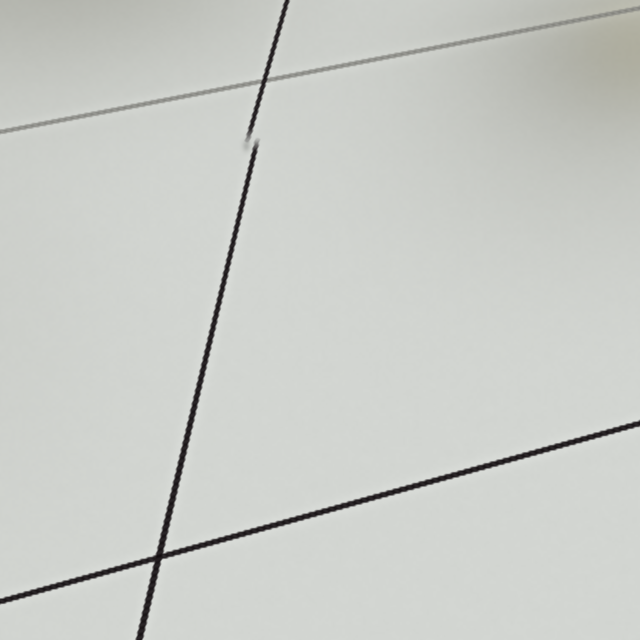
Give the GLSL for this texture, as a WebGL 2 fragment shader.

```glsl
#version 300 es
precision highp float;
// Thin twisted cords crossing a pale, softly shaded wall, one of them broken and offset.
uniform vec2 u_resolution;
out vec4 fragColor;

// Colours
const vec3 WALL = vec3(0.824, 0.836, 0.820);
const vec3 SHADE = vec3(0.60, 0.60, 0.56);
const vec3 CORD = vec3(0.10, 0.08, 0.09);
const vec3 FADED_CORD = vec3(0.53, 0.53, 0.51);

// Cord ends
const vec2 FADED_A = vec2(-0.05, 0.784), FADED_B = vec2(1.05, 0.997);
const vec2 LOW_A = vec2(-0.05, 0.046), LOW_B = vec2(1.05, 0.3525);
const vec2 LONG_A = vec2(0.2057, -0.05), LONG_B = vec2(0.4023, 0.782);
const vec2 TOP_A = vec2(0.3865, 0.780), TOP_B = vec2(0.4630, 1.05);

// Cord look
const float SOFTNESS = 0.0022;
const float TWIST_PERIOD = 0.0105;
const float TWIST_DEPTH = 0.0006;
const float HALO_WIDTH = 0.010;
const float HALO_GAIN = 0.025;
const float GRAIN = 0.010;

float hash(vec2 p) {
  return fract(sin(dot(p, vec2(127.1, 311.7))) * 43758.5453);
}

float noise(vec2 p) {
  vec2 i = floor(p), f = fract(p);
  f = f * f * (3.0 - 2.0 * f);
  return mix(mix(hash(i), hash(i + vec2(1, 0)), f.x),
             mix(hash(i + vec2(0, 1)), hash(i + vec2(1, 1)), f.x), f.y);
}

// Soft elliptical patch of shade
float blob(vec2 p, vec2 centre, vec2 radius) {
  vec2 d = (p - centre) / radius;
  return exp(-dot(d, d));
}

vec3 wall(vec2 p) {
  float shade = 0.42 * blob(p, vec2(-0.05, 1.06), vec2(0.42, 0.20));
  shade += 0.24 * blob(p, vec2(0.20, 1.06), vec2(0.26, 0.14));
  shade += 0.46 * blob(p, vec2(0.98, 0.93), vec2(0.23, 0.13));
  shade += 0.24 * blob(p, vec2(0.92, 0.80), vec2(0.32, 0.22));
  shade += 0.10 * blob(p, vec2(-0.05, 0.55), vec2(0.22, 0.40));
  vec3 colour = mix(WALL, SHADE, shade);
  // Faint warm cast in the upper right corner
  colour -= vec3(0.0, 0.008, 0.035) * blob(p, vec2(1.0, 0.94), vec2(0.10));
  float grain = 0.6 * noise(p * 190.0) + 0.4 * noise(p * 75.0) - 0.5;
  return colour + GRAIN * grain;
}

// Lays a twisted cord with a light fringe over the colour beneath it
vec3 addCord(vec3 base, vec2 p, vec2 a, vec2 b, float halfWidth, vec3 tint, float strength) {
  vec2 axis = normalize(b - a);
  vec2 q = p - a;
  float along = dot(q, axis);
  float across = axis.x * q.y - axis.y * q.x;
  float beyond = along - clamp(along, 0.0, length(b - a));
  float twist = sin(6.28318 * (along / TWIST_PERIOD + across / (4.0 * halfWidth)));
  float d = length(vec2(across, beyond)) - halfWidth - TWIST_DEPTH * twist;
  float soft = max(SOFTNESS, 0.7 / min(u_resolution.x, u_resolution.y));
  float cover = strength * (1.0 - smoothstep(-soft, soft, d));
  float halo = HALO_GAIN * strength * exp(-pow(max(d, 0.0) / HALO_WIDTH, 2.0));
  vec3 strand = tint + 0.035 * twist;
  return mix(base + halo, strand, cover);
}

void main() {
  vec2 p = gl_FragCoord.xy / u_resolution;
  vec3 colour = wall(p);

  // Slanted cords
  colour = addCord(colour, p, FADED_A, FADED_B, 0.0034, FADED_CORD, 0.9);
  colour = addCord(colour, p, LOW_A, LOW_B, 0.0042, CORD, 0.96);

  // Steep cord, thinning upward and fading at the break
  float longFade = 1.0 - smoothstep(0.760, 0.790, p.y);
  float longWidth = mix(0.0050, 0.0036, smoothstep(0.0, 0.75, p.y));
  colour = addCord(colour, p, LONG_A, LONG_B, longWidth, CORD, 0.96 * longFade);
  float topFade = smoothstep(0.768, 0.805, p.y);
  colour = addCord(colour, p, TOP_A, TOP_B, 0.0034, CORD, 0.95 * topFade);

  // Blurred smudge at the loose end
  colour -= 0.13 * blob(p, vec2(0.385, 0.772), vec2(0.006, 0.009));

  fragColor = vec4(clamp(colour, 0.0, 1.0), 1.0);
}
```
